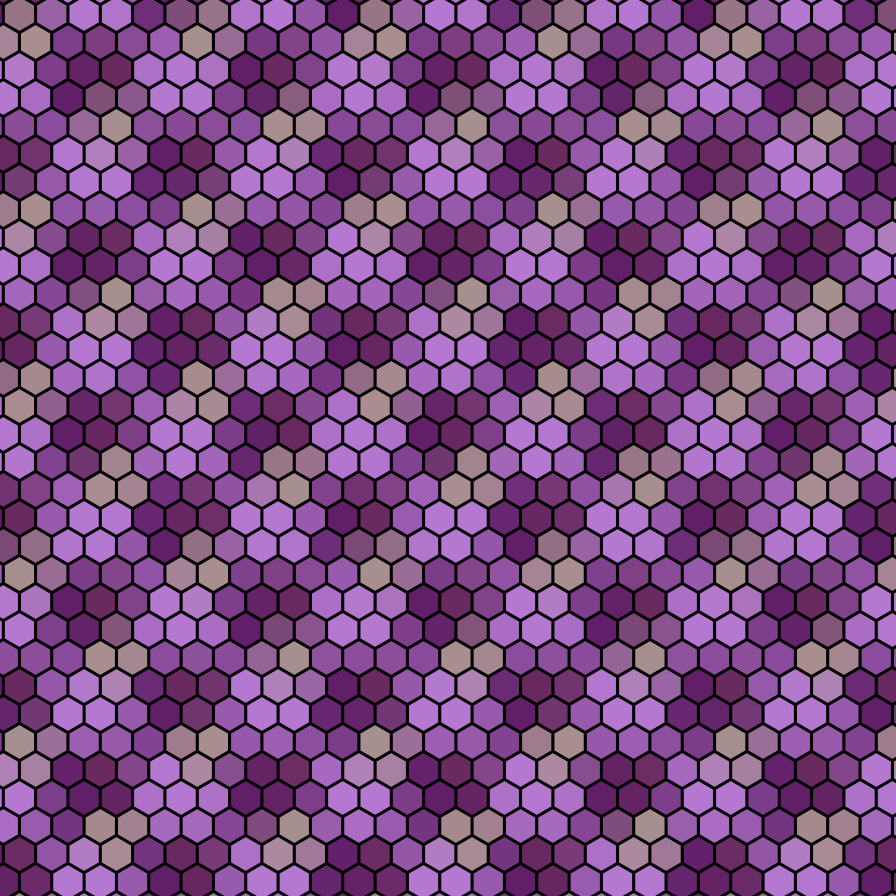
This pattern is drawn by a WebGL 2 fragment shader. Its source:

```glsl
#version 300 es
precision highp float;
// Pointy-top hexagon mosaic with black grout, 32 rows of flat coloured cells.
// Each cell samples periodic wave fields at its centre: one shades it from
// lilac to dark purple, shifted copies add plum and tan accents.

uniform vec2 u_resolution;
out vec4 fragColor;

const float SQRT3 = 1.7320508;

// Offset from p to the centre of its hexagon (side length 1)
vec2 hexOffset(vec2 p) {
    vec2 period = vec2(SQRT3, 3.0);
    vec2 a = mod(p + 0.5 * period, period) - 0.5 * period;
    vec2 b = mod(p, period) - 0.5 * period;
    return dot(a, a) < dot(b, b) ? a : b;
}

// Distance from an offset inside the hexagon to its nearest side
float sideDistance(vec2 q) {
    q = abs(q);
    return 0.5 * SQRT3 - max(q.x, dot(q, vec2(0.5, 0.5 * SQRT3)));
}

// Checkered wave with a peak at the origin
float wave(vec2 p) {
    vec2 c = cos(0.6597 * p);
    return c.x * c.y;
}

// Flat colour of the cell centred at c
vec3 cellColor(vec2 c) {
    vec2 q = c - vec2(28.75, 29.4);
    float shade = smoothstep(-0.62, 0.62, wave(q));
    float plumAmount = smoothstep(0.3, 0.9, wave(q - vec2(1.0, 1.1)));
    float tanAmount = smoothstep(0.18, 0.95, wave(q - vec2(1.15, -2.35)));

    vec3 lilac = vec3(0.705, 0.47, 0.815);
    vec3 purple = vec3(0.375, 0.12, 0.405);
    vec3 plum = vec3(0.41, 0.165, 0.375);
    vec3 warmTan = vec3(0.66, 0.56, 0.56);

    vec3 color = mix(lilac, mix(purple, plum, plumAmount), shade);
    return mix(color, warmTan, tanAmount);
}

void main() {
    // One unit is a hexagon side: 48 units per canvas height
    float pixel = 48.0 / u_resolution.y;
    vec2 p = gl_FragCoord.xy * pixel;

    vec2 offset = hexOffset(p - vec2(0.175, 0.75));
    vec3 color = cellColor(p - offset);

    // Grout lines along the cell sides
    float fill = smoothstep(-0.6 * pixel, 0.6 * pixel, sideDistance(offset) - 0.083);
    fragColor = vec4(mix(vec3(0.01, 0.0, 0.01), color, fill), 1.0);
}
```
